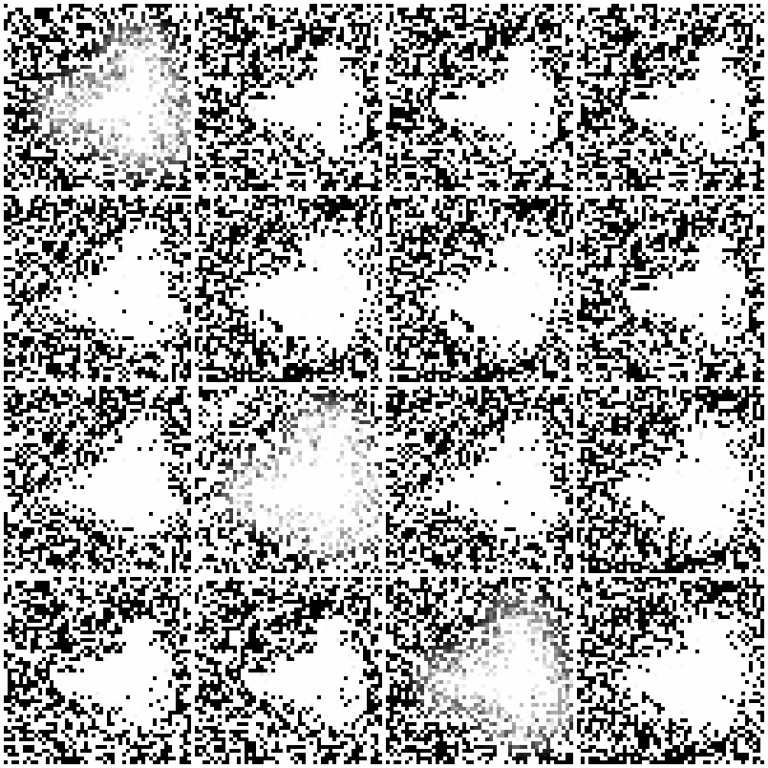
Give the GLSL for this pattern, as a three.js fragment shader.

```glsl
// Four by four tiles of black and white static, each with a soft white blob.
// Tiles come in three kinds that share their static, with a few cells redrawn
// per tile and some tiles faded to grey; cells are box filtered to smooth edges.

varying vec2 vUv;

float hash(vec3 p) {
  p = fract(p * vec3(0.1031, 0.1030, 0.0973));
  p += dot(p, p.yzx + 33.33);
  return fract((p.x + p.y) * p.z);
}

// Capsule whose radius changes from ra at a to rb at b
float taperedCapsule(vec2 p, vec2 a, vec2 b, float ra, float rb) {
  float h = clamp(dot(p - a, b - a) / dot(b - a, b - a), 0.0, 1.0);
  return length(p - mix(a, b, h)) - mix(ra, rb, h);
}

// Upright drop with a pointed arm to the left
float blobDistance(vec2 p, float fat) {
  float drop = taperedCapsule(p, vec2(0.71, 0.71), vec2(0.74, 0.38), 0.06 + 0.4 * fat, 0.16);
  float arm = taperedCapsule(p, vec2(0.34, 0.44), vec2(0.67, 0.44), 0.035 + 0.4 * fat, 0.15 + fat);
  return min(drop, arm);
}

float spot(vec2 p, vec2 center, float size) {
  vec2 d = (p - center) / size;
  return exp(-dot(d, d));
}

// Static with some short horizontal and vertical runs
float clumpyNoise(vec2 cell, float seed) {
  float pick = hash(vec3(cell, seed + 5.0));
  vec2 block = pick < 0.14 ? vec2(2.0, 1.0) : pick < 0.28 ? vec2(1.0, 2.0) : vec2(1.0);
  return hash(vec3(floor(cell / block), seed + 11.0));
}

// Entry of a 4 by 4 plan, whose matrix columns are rows of tiles
float tileEntry(mat4 plan, vec2 tile) {
  vec4 index = vec4(0.0, 1.0, 2.0, 3.0);
  vec4 row = plan * vec4(equal(index, vec4(tile.y)));
  return dot(row, vec4(equal(index, vec4(tile.x))));
}

float cellShade(vec2 cell) {
  vec2 tile = floor((cell + 0.5) / 50.0);
  vec2 local = cell - tile * 50.0;
  if (min(local.x, local.y) < 0.5) return 1.0; // white gutter
  vec2 p = (local - 0.5) / 49.0;

  // Kinds from the bottom row up; a half marks a faded tile
  float entry = tileEntry(mat4(0.0, 0.0, 0.5, 2.0,
                               1.0, 2.5, 1.0, 2.0,
                               1.0, 2.0, 2.0, 0.0,
                               0.5, 0.0, 0.0, 0.0), tile);
  float kind = floor(entry);
  float faded = 2.0 * fract(entry);
  float tileSeed = 40.0 + tile.x + 4.0 * tile.y;

  // Ink density: sparse in the blob, full outside, with a few darker clumps
  float d = blobDistance(p, 0.025 * kind);
  float density = 0.46 * smoothstep(-0.035, 0.07 + 0.035 * kind, d);
  vec2 clump = kind < 0.5 ? vec2(0.08, 0.47) : kind < 1.5 ? vec2(0.28, 0.1) : vec2(0.72, 0.93);
  density *= 1.0 + 0.4 * spot(p, clump, 0.13) + 0.3 * spot(p, vec2(0.62, 0.83), 0.1);
  density *= 1.0 - 0.25 * spot(p, vec2(0.5, 0.08), 0.2) * step(kind, 0.5);
  density += 0.008 + 0.1 * spot(p, vec2(0.8, 0.34), 0.09);

  // Shared static, partly redrawn in each tile
  float redrawn = step(hash(vec3(local, tileSeed)), 0.08 + 0.25 * faded);
  float noise = clumpyNoise(local, mix(kind * 17.0, tileSeed, redrawn));
  float ink = step(noise, density);

  // Grey wear near the blob of faded tiles, rare pale cells everywhere
  float tone = hash(vec3(local, tileSeed + 30.0));
  float wear = faded * (1.0 - smoothstep(0.03, 0.22, d));
  ink *= 1.0 - wear * (0.3 + 0.65 * tone);
  float rim = smoothstep(-0.12, 0.0, d) * (1.0 - smoothstep(0.04, 0.16, d));
  float pale = step(0.94 - 0.35 * faded * rim, hash(vec3(local, tileSeed + 60.0)));
  ink = max(ink, pale * tone * tone * (0.08 + 0.35 * faded) * rim);
  return mix(0.995, 0.005, ink);
}

void main() {
  // 201 cells: four tiles of 49 and five gutters of one
  vec2 grid = vUv * 201.0;
  vec2 width = max(fwidth(grid), vec2(0.0001));
  vec2 cell = floor(grid - 0.5 * width);
  vec2 blend = clamp((grid + 0.5 * width - cell - 1.0) / width, 0.0, 1.0);

  // Box filter over the cells under this point
  float lower = mix(cellShade(cell), cellShade(cell + vec2(1.0, 0.0)), blend.x);
  float upper = mix(cellShade(cell + vec2(0.0, 1.0)), cellShade(cell + vec2(1.0)), blend.x);
  gl_FragColor = vec4(vec3(mix(lower, upper, blend.y)), 1.0);
}
```
